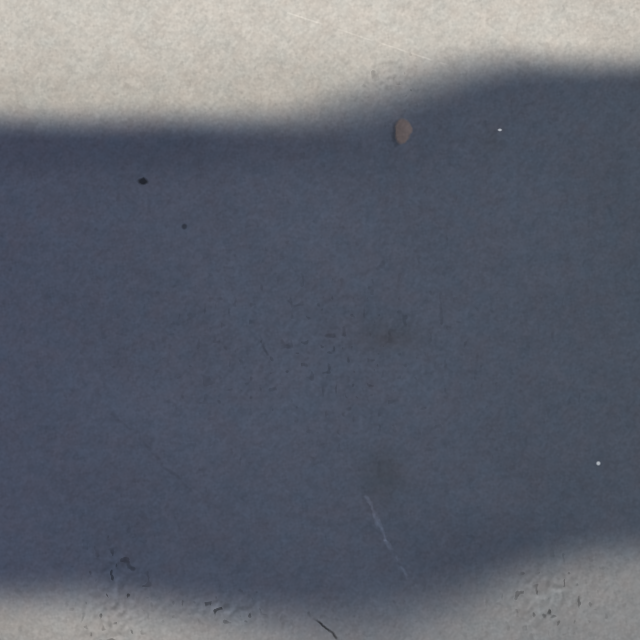
Write a Shadertoy shader that draws this texture.

```glsl
// Sunlit concrete crossed by a broad, soft-edged blue shadow.
// Two smooth curves bound the shadow; layered noise gives mottling and grain,
// and distance functions place scratches, pits, stains and a small pebble.

float hash(vec2 p) {
    vec3 q = fract(vec3(p.xyx) * 0.1031);
    q += dot(q, q.yzx + 33.33);
    return fract((q.x + q.y) * q.z);
}

float noise(vec2 p) {
    vec2 i = floor(p), f = fract(p);
    f = f * f * (3.0 - 2.0 * f);
    return mix(mix(hash(i), hash(i + vec2(1, 0)), f.x),
               mix(hash(i + vec2(0, 1)), hash(i + vec2(1, 1)), f.x), f.y);
}

// Fractal noise centred on zero
float fbm(vec2 p) {
    float sum = 0.0, amp = 0.5;
    for (int i = 0; i < 4; i++) {
        sum += amp * (noise(p) - 0.5);
        p = mat2(1.6, 1.2, -1.2, 1.6) * p + 7.3;
        amp *= 0.5;
    }
    return sum;
}

float glow(vec2 p, vec2 centre, vec2 radius) {
    vec2 d = (p - centre) / radius;
    return exp(-dot(d, d));
}

float disc(vec2 p, vec2 centre, vec2 radius, float soft) {
    return 1.0 - smoothstep(1.0 - soft, 1.0 + soft, length((p - centre) / radius));
}

// Soft line, worn away in places
float stroke(vec2 p, vec2 a, vec2 b, float width) {
    vec2 ab = b - a;
    float t = clamp(dot(p - a, ab) / dot(ab, ab), 0.0, 1.0);
    float wear = smoothstep(0.2, 0.75, noise(p * 75.0));
    return wear * (1.0 - smoothstep(0.0, 1.6 * width, length(p - a - ab * t)));
}

// Sunlight amount: 0 inside the shadow, 1 in full light
float sunlight(vec2 p) {
    float top = 0.808 + 0.088 * smoothstep(0.42, 0.84, p.x);
    float bottom = 0.07 - 0.045 * smoothstep(0.1, 0.6, p.x)
                 + 0.115 * smoothstep(0.55, 0.95, p.x);
    float blur = glow(p, vec2(0.62, p.y), vec2(0.15, 1.0));
    float topSoft = 0.029 + 0.026 * blur;
    float bottomSoft = 0.045 + 0.03 * blur;
    float upper = smoothstep(-topSoft, topSoft * 1.4, p.y - top);
    float lower = smoothstep(-bottomSoft, bottomSoft * 1.2, bottom - p.y);
    return max(upper, lower * mix(0.78, 0.55, smoothstep(0.05, 0.6, p.x)));
}

// Areas where the surface is chipped
float roughness(vec2 p) {
    return glow(p, vec2(0.18, 0.06), vec2(0.045, 0.08))
         + glow(p, vec2(0.86, 0.07), vec2(0.06, 0.045))
         + glow(p, vec2(0.36, 0.05), vec2(0.07, 0.022))
         + 0.7 * glow(p, vec2(0.61, 0.875), vec2(0.035, 0.03))
         + 0.3 * glow(p, vec2(0.5, 0.45), vec2(0.2, 0.12));
}

// Slanted light across bumps, as a difference of neighbouring heights
float relief(vec2 p, float scale) {
    return noise(p * scale) - noise(p * scale + vec2(-0.35, 0.45));
}

void mainImage(out vec4 fragColor, in vec2 fragCoord) {
    vec2 uv = fragCoord / iResolution.xy;
    vec2 warped = uv + 0.012 * vec2(fbm(uv * 55.0), fbm(uv * 55.0 + 19.0));

    // Shaded and sunlit concrete
    vec3 shade = mix(vec3(0.27, 0.293, 0.36), vec3(0.28, 0.307, 0.355), uv.x);
    shade += 0.022 * glow(uv, vec2(0.45, 0.5), vec2(0.35, 0.28));
    shade -= 0.03 * glow(uv, vec2(0.15, 0.765), vec2(0.4, 0.035));
    shade -= 0.022 * glow(uv, vec2(0.76, 0.13), vec2(0.15, 0.06));
    vec3 bright = vec3(0.72, 0.70, 0.665) + 0.065 * smoothstep(0.82, 0.98, uv.y);
    vec3 colour = mix(shade, bright, sunlight(uv + 0.008 * fbm(uv * 9.0)));

    // Mottling, grain and chipped relief
    float rough = roughness(uv);
    vec2 slant = mat2(0.8, 0.6, -0.6, 0.8) * uv;
    float tone = 1.0 + 0.07 * fbm(uv * 6.0) + 0.06 * fbm(slant * vec2(7.0, 14.0));
    tone += 0.10 * fbm(slant * vec2(65.0, 90.0)) + 0.055 * relief(uv, 170.0);
    tone += 0.07 * (noise(slant * 290.0) - 0.5) + 0.24 * rough * relief(warped, 120.0);
    float chips = smoothstep(0.76, 0.95, noise(warped * vec2(125.0, 105.0)));
    tone -= (0.03 + 0.36 * rough) * chips;
    colour = colour * tone + 0.022 * fbm(uv * 45.0 + 41.0) * vec3(1.0, -0.3, -0.8);

    // Broad stains
    float stain = 0.10 * glow(warped, vec2(0.6, 0.255), vec2(0.035, 0.04))
                + 0.08 * glow(warped, vec2(0.61, 0.475), vec2(0.045, 0.025))
                + 0.06 * glow(warped, vec2(0.77, 0.78), vec2(0.018, 0.025));
    colour *= 1.0 - stain * vec3(0.8, 1.0, 1.3);

    // Scratches and cracks
    float pale = stroke(warped, vec2(0.573, 0.225), vec2(0.602, 0.155), 0.0025)
               + stroke(warped, vec2(0.602, 0.155), vec2(0.64, 0.092), 0.0025)
               + 0.4 * stroke(uv, vec2(0.45, 0.98), vec2(0.70, 0.898), 0.0016);
    float dark = stroke(warped, vec2(0.482, 0.043), vec2(0.534, 0.0), 0.0025)
               + 0.4 * stroke(warped, vec2(0.407, 0.472), vec2(0.42, 0.446), 0.003)
               + 0.15 * stroke(warped, vec2(0.13, 0.40), vec2(0.31, 0.22), 0.003);
    colour *= 1.0 + 0.18 * pale - 0.5 * dark;

    // Pebble, dark pits and bright flecks
    colour *= 1.0 - 0.2 * disc(warped, vec2(0.621, 0.792), vec2(0.01, 0.017), 0.3);
    vec3 stone = vec3(0.37, 0.34, 0.345) * (tone + 5.0 * (uv.x - 0.629));
    colour = mix(colour, stone, disc(warped, vec2(0.629, 0.795), vec2(0.013, 0.018), 0.2));
    float pit = disc(warped, vec2(0.224, 0.717), vec2(0.008, 0.005), 0.4)
              + 0.6 * disc(uv, vec2(0.288, 0.646), vec2(0.004), 0.5);
    float fleck = disc(uv, vec2(0.781, 0.797), vec2(0.003, 0.002), 0.6)
                + disc(uv, vec2(0.935, 0.276), vec2(0.003), 0.6);
    colour = mix(colour * (1.0 - 0.5 * pit), vec3(0.78, 0.80, 0.82), 0.8 * fleck);
    fragColor = vec4(clamp(colour, 0.0, 1.0), 1.0);
}
```
